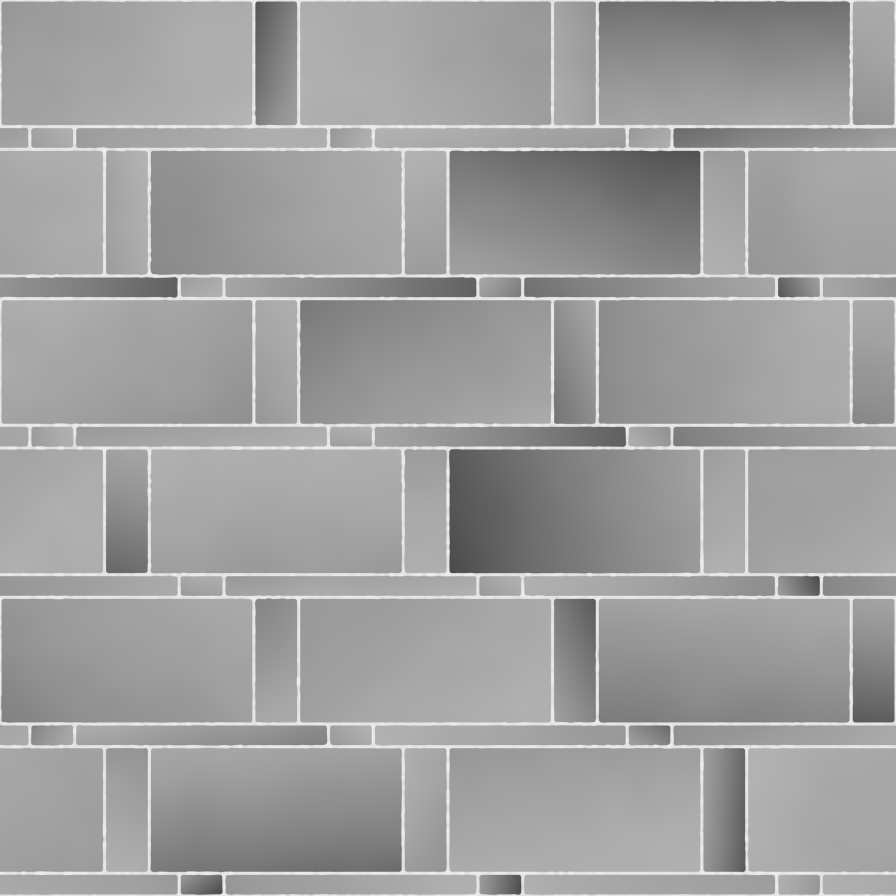
Reproduce this texture map procedurally as a WebGL 2 fragment shader.

```glsl
#version 300 es
precision highp float;
// Grey tile wall: wide and narrow tiles alternate in tall and thin courses,
// every second row shifted by half a tile. Each tile gets a hashed linear
// shade with faint clouding, cut out of pale, slightly ragged joints.

uniform vec2 u_resolution;
out vec4 fragColor;

const vec2  REPEATS     = vec2(3.0, 6.0);    // columns, rows
const vec2  SPLIT       = vec2(0.85, 0.848); // wide / tall share of a cell
const float ROW_SHIFT   = 0.5;    // offset of odd rows, in cells
const float THIN_SHIFT  = 0.25;   // extra offset of thin courses
const float JOINT_HALF  = 0.0017; // half the joint width
const float CORNER      = 0.003;  // tile corner radius
const float RAGGED      = 0.0011; // edge wear depth
const float RAGGED_FREQ = 190.0;
const float LIGHT_TONE  = 0.72;   // brightest tile tone
const float LIGHT_LOSS  = 0.30;   // light end dims with contrast
const float DROP_MIN    = 0.09;   // weakest shade
const float DROP_RANGE  = 0.28;   // extra shade on rare dark tiles
const float CLOUD       = 0.035;
const float CLOUD_FREQ  = 14.0;
const float JOINT_TONE  = 0.90;
const float JOINT_GRAIN = 0.06;
const float TAU         = 6.28319;

float hash(vec2 p) {
  return fract(sin(dot(p, vec2(127.1, 311.7))) * 43758.5453);
}

float valueNoise(vec2 p) {
  vec2 i = floor(p), f = fract(p);
  f = f * f * (3.0 - 2.0 * f);
  float low  = mix(hash(i), hash(i + vec2(1.0, 0.0)), f.x);
  float high = mix(hash(i + vec2(0.0, 1.0)), hash(i + 1.0), f.x);
  return mix(low, high, f.y);
}

float roundedBox(vec2 p, vec2 halfSize, float radius) {
  vec2 q = abs(p) - halfSize + radius;
  return length(max(q, 0.0)) + min(max(q.x, q.y), 0.0) - radius;
}

// Linear shade along a random direction, spanning the whole tile
float tileTone(vec2 p, vec2 halfSize, vec2 id) {
  float angle = TAU * hash(id + 3.7);
  vec2 dir = vec2(cos(angle), sin(angle));
  float t = 0.5 + 0.5 * dot(p, dir) / dot(abs(dir), halfSize);
  float drop = DROP_MIN + DROP_RANGE * pow(hash(id + 11.3), 3.0);
  return LIGHT_TONE - LIGHT_LOSS * drop - drop * pow(clamp(t, 0.0, 1.0), 1.2);
}

void main() {
  vec2 uv = gl_FragCoord.xy / u_resolution;

  // Locate the cell, counting rows from the top
  vec2 grid = vec2(uv.x, 1.0 - uv.y) * REPEATS;
  float row = floor(grid.y);
  float thin = step(SPLIT.y, fract(grid.y));
  grid.x -= ROW_SHIFT * mod(row, 2.0) + THIN_SHIFT * thin;
  vec2 cell = fract(grid);
  float narrow = step(SPLIT.x, cell.x);

  // Bounds of the tile inside its cell
  vec2 part = vec2(narrow, thin);
  vec2 low = part * SPLIT;
  vec2 high = mix(SPLIT, vec2(1.0), part);
  vec2 halfSize = 0.5 * (high - low) / REPEATS;
  vec2 p = (cell - 0.5 * (low + high)) / REPEATS;
  vec2 id = vec2(mod(floor(grid.x), REPEATS.x) * 2.0 + narrow,
                 row * 2.0 + thin);

  // Tile face
  float cloud = 0.65 * valueNoise(uv * CLOUD_FREQ)
              + 0.35 * valueNoise(uv * CLOUD_FREQ * 2.3 + 7.0);
  float tone = tileTone(p, halfSize, id) + CLOUD * (cloud - 0.5);

  // Joints with patchy wear
  float wear = valueNoise(uv * RAGGED_FREQ) - 0.5;
  float patches = smoothstep(0.25, 0.8, valueNoise(uv * 30.0 + 19.0));
  float edge = roundedBox(p, halfSize - JOINT_HALF, CORNER)
             + RAGGED * wear * patches;
  float pixel = 1.0 / min(u_resolution.x, u_resolution.y);
  float joint = smoothstep(-0.75 * pixel, 0.75 * pixel, edge);
  float jointTone = JOINT_TONE + JOINT_GRAIN * wear;

  fragColor = vec4(vec3(mix(tone, jointTone, joint)), 1.0);
}
```
